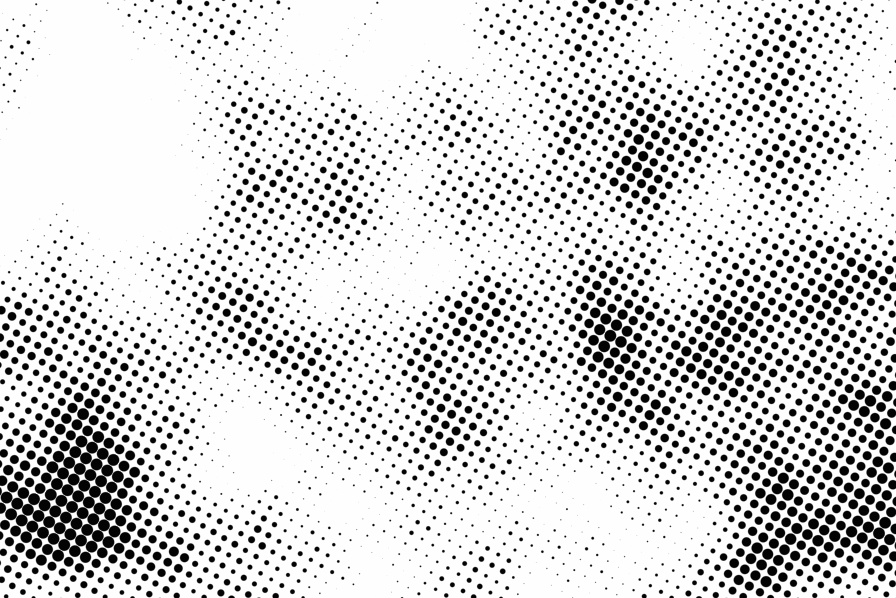
Reproduce this pattern procedurally as a Shadertoy shader.

```glsl
// Halftone screen: black dots on a tilted square grid, sized by a cloudy tone field.

#define PITCH 0.02053              // dot spacing, in canvas heights
#define TILT 0.5236                // screen angle, in radians
#define ANCHOR vec2(0.8346, 0.4037) // one dot centre
#define BASE_RADIUS 0.125          // radii are fractions of the pitch
#define MAX_RADIUS 0.48
#define CONTRAST 0.38
#define CLOUD_SCALE 3.6
#define JITTER 0.035
#define SOFTNESS 0.8               // half width of the edge, in pixels
#define INK vec3(0.01)
#define PAPER vec3(0.995)

float hash(vec2 p) {
    vec3 q = fract(vec3(p.xyx) * 0.1031);
    q += dot(q, q.yzx + 33.33);
    return fract((q.x + q.y) * q.z);
}

// Dot product of a random unit gradient with the offset from its corner
float cornerSlope(vec2 corner, vec2 offset) {
    float angle = 6.2832 * hash(corner + 17.0);
    return dot(vec2(cos(angle), sin(angle)), offset);
}

float gradientNoise(vec2 p) {
    vec2 i = floor(p), f = fract(p);
    vec2 u = f * f * f * (f * (f * 6.0 - 15.0) + 10.0);
    vec2 e = vec2(1.0, 0.0);
    float low = mix(cornerSlope(i, f), cornerSlope(i + e, f - e), u.x);
    float high = mix(cornerSlope(i + e.yx, f - e.yx), cornerSlope(i + 1.0, f - 1.0), u.x);
    return mix(low, high, u.y);
}

float clouds(vec2 p) {
    float sum = 0.0, amplitude = 1.0;
    for (int octave = 0; octave < 4; octave++) {
        sum += amplitude * gradientNoise(p);
        p = mat2(1.6, 1.2, -1.2, 1.6) * p + 7.3;
        amplitude *= 0.55;
    }
    return sum;
}

float softMass(vec2 p, vec2 centre, float size) {
    return 1.0 - smoothstep(0.0, size, length(p - centre));
}

// Broad drift: dense right side and lower left, pale upper left
float toneDrift(vec2 p) {
    float drift = 0.10 * smoothstep(0.6, 1.1, p.x);
    drift += 0.18 * softMass(p, vec2(1.52, 0.36), 0.40);
    drift += 0.17 * softMass(p, vec2(0.06, 0.24), 0.45);
    drift -= 0.14 * softMass(p, vec2(0.24, 0.88), 0.50);
    return drift;
}

float dotRadius(vec2 centre, vec2 cell) {
    float radius = BASE_RADIUS + toneDrift(centre);
    radius += CONTRAST * clouds(centre * CLOUD_SCALE);
    radius += JITTER * (2.0 * hash(cell + 211.0) - 1.0);
    return clamp(radius, 0.0, MAX_RADIUS);
}

void mainImage(out vec4 fragColor, in vec2 fragCoord) {
    vec2 p = fragCoord / iResolution.y;

    // Nearest dot of the tilted screen
    float c = cos(TILT), s = sin(TILT);
    mat2 toScreen = mat2(c, s, -s, c);
    vec2 grid = toScreen * (p - ANCHOR) / PITCH;
    vec2 cell = floor(grid + 0.5);
    vec2 centre = ANCHOR + PITCH * (transpose(toScreen) * cell);

    // Disc with a smooth edge; dots finer than the edge fade out
    float radius = dotRadius(centre, cell);
    float edge = SOFTNESS / (iResolution.y * PITCH);
    float ink = 1.0 - smoothstep(radius - edge, radius + edge, length(grid - cell));
    ink *= min(1.0, radius / edge);

    fragColor = vec4(mix(PAPER, INK, ink), 1.0);
}
```
